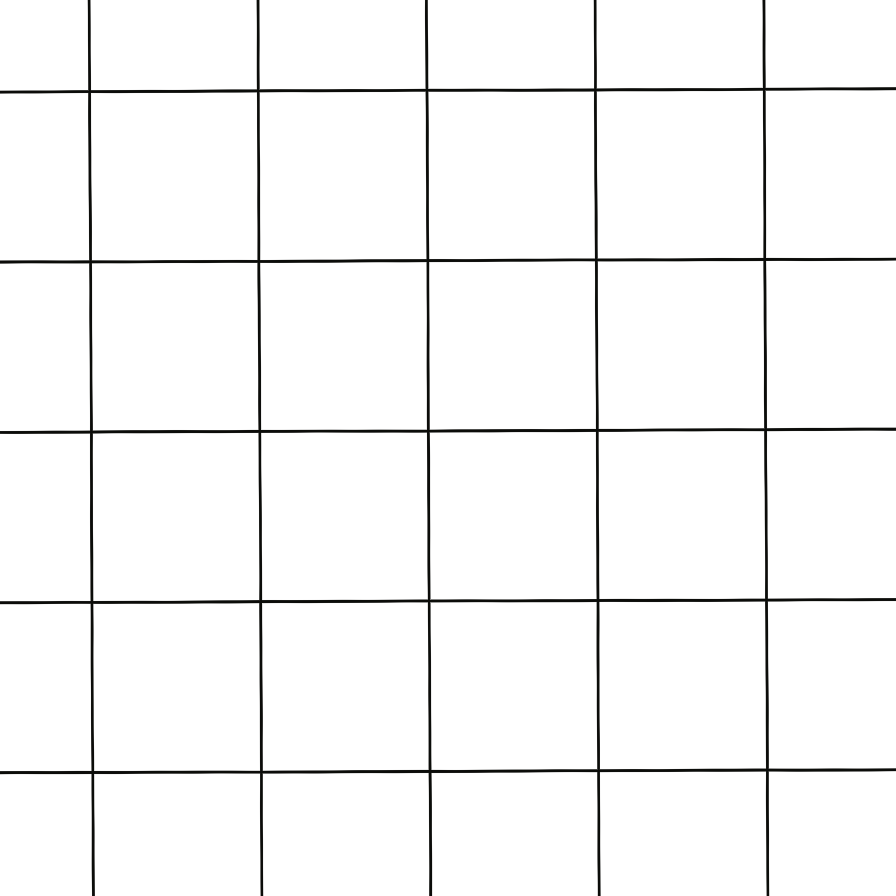
Reproduce this pattern procedurally as a Shadertoy shader.

```glsl
const vec3 PAPER = vec3(1.0);
const vec3 INK = vec3(0.045, 0.047, 0.037);

// Layered sines, roughly -1 to 1
float waver(float t, float seed) {
    return 0.5 * sin(9.0 * t + 2.4 * seed)
         + 0.3 * sin(31.0 * t + 4.1 * seed)
         + 0.2 * sin(83.0 * t + 1.7 * seed);
}

// Coverage of evenly spaced, slightly tilted lines.
// across: axis the lines repeat on, along: axis they run on
float ruledLines(float across, float along, float first, float spacing,
                 float tilt, float width, float seed, float pixel) {
    float position = (across - first - tilt * along) / spacing;
    float index = floor(position + 0.5);
    float lineSeed = index + seed;

    // Small drift and uneven ink along each line
    float drift = 0.0003 * waver(along, lineSeed);
    float inkWidth = width * (1.0 + 0.07 * waver(along * 1.7, lineSeed + 5.0));

    float dist = abs((position - index) * spacing - drift) - 0.5 * inkWidth;
    float softness = max(0.5 * pixel, 0.0007);
    return 1.0 - smoothstep(-softness, softness, dist);
}

void mainImage(out vec4 fragColor, in vec2 fragCoord) {
    vec2 uv = fragCoord / iResolution.xy;
    vec2 pixel = 1.0 / iResolution.xy;

    // Two families of ruled lines form the square grid
    float vertical = ruledLines(uv.x, uv.y, 0.1042, 0.1882,
                                -0.0046, 0.0031, 1.0, pixel.x);
    float horizontal = ruledLines(uv.y, uv.x, 0.1374, 0.1900,
                                  0.0035, 0.0033, 11.0, pixel.y);

    fragColor = vec4(mix(PAPER, INK, max(vertical, horizontal)), 1.0);
}
```
